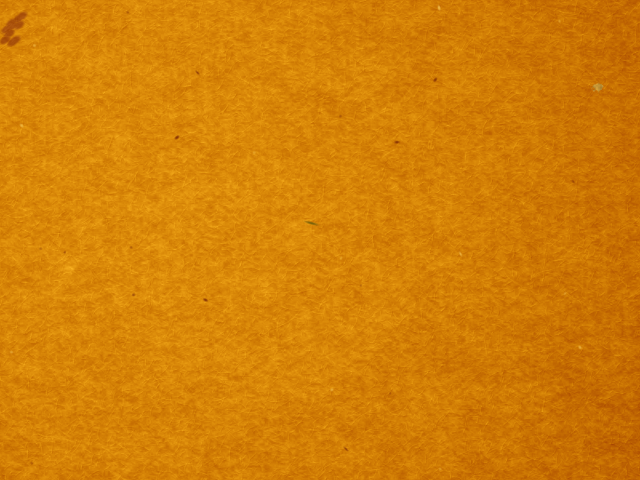
Give the GLSL for this texture, as a Shadertoy shader.

```glsl
// Orange recycled cardboard: matted fibres, soft uneven light, flecks and a small stain.
#define DARK_ORANGE vec3(0.755, 0.405, 0.006)
#define LIGHT_ORANGE vec3(0.890, 0.585, 0.050)
#define STAIN_BROWN vec3(0.60, 0.25, 0.01)
#define SPECK_RED vec3(0.50, 0.17, 0.02)
#define PALE_FLECK vec3(0.95, 0.75, 0.30)
#define GREEN_FLECK vec3(0.38, 0.34, 0.04)
#define LIGHT_CENTRE vec2(0.34, 0.58)
#define GRAIN_CONTRAST 0.72
#define FIBRE_CONTRAST 0.25
#define FIBRE_WIDTH 0.0012
#define SPECK_SHARE 0.25

float hash(vec2 p) {
    return fract(sin(dot(p, vec2(127.1, 311.7))) * 43758.5453);
}

vec2 hash2(vec2 p) {
    return vec2(hash(p), hash(p + 57.3));
}

float noise(vec2 p) {
    vec2 i = floor(p), f = fract(p);
    f = f * f * (3.0 - 2.0 * f);
    return mix(mix(hash(i), hash(i + vec2(1, 0)), f.x),
               mix(hash(i + vec2(0, 1)), hash(i + vec2(1, 1)), f.x), f.y);
}

vec2 rotate(vec2 p, float angle) {
    float c = cos(angle), s = sin(angle);
    return vec2(c * p.x + s * p.y, c * p.y - s * p.x);
}

// Soft-edged ellipse mask, tilted by angle.
float ellipse(vec2 p, vec2 radii, float angle, float blur) {
    vec2 q = rotate(p, angle) / radii;
    float d = (length(q) - 1.0) * min(radii.x, radii.y);
    return 1.0 - smoothstep(-blur, blur, d);
}

// Curved threads, one per cell, each with a lit ridge and a shaded underside.
float fibres(vec2 uv, float cells, float seed, float pixel) {
    vec2 base = floor(uv * cells);
    float width = max(FIBRE_WIDTH, 0.45 * pixel);
    float sum = 0.0;
    for (int y = -1; y <= 1; y++)
    for (int x = -1; x <= 1; x++) {
        vec2 id = base + vec2(x, y);
        vec2 r = hash2(id + seed), s = hash2(id + seed + 19.7);
        float tilt = (r.x + s.y - 1.0) * 1.8;
        vec2 q = rotate(uv - (id + hash2(id + seed + 41.1)) / cells, tilt);
        float reach = mix(0.35, 0.8, s.x) / cells;
        float along = q.x / reach;
        float across = (q.y + (r.y - 0.5) * 0.6 * reach * along * along) / width;
        float fade = 1.0 - smoothstep(0.5, 1.0, abs(along));
        float ridge = exp(-across * across);
        float shade = exp(-(across + 1.7) * (across + 1.7));
        sum += fade * (ridge - 0.6 * shade) * mix(0.3, 1.0, s.y);
    }
    return sum;
}

// Slightly stretched pulp grain, from broad blotches to single grains.
float pulp(vec2 uv) {
    vec2 p = uv + 0.008 * vec2(noise(uv * 60.0), noise(uv * 60.0 + 31.0));
    float g = 0.30 * (noise(p * vec2(16, 26)) - 0.5);
    g += 0.42 * (noise(p * vec2(52, 88) + 7.0) - 0.5);
    g += 0.72 * (noise(p * vec2(125, 205) + 3.0) - 0.5);
    return g + 0.45 * (noise(uv * 300.0 + 11.0) - 0.5);
}

// Sparse dark and pale flecks scattered over a coarse grid.
vec3 addSpecks(vec3 colour, vec2 uv, float pixel) {
    float cells = 9.0;
    vec2 id = floor(uv * cells);
    vec2 r = hash2(id + 83.0), s = hash2(id + 131.0);
    vec2 p = uv - (id + 0.1 + 0.8 * hash2(id + 167.0)) / cells;
    vec2 radii = vec2(mix(0.0025, 0.005, s.x * s.x), mix(0.0016, 0.003, s.y));
    float mask = ellipse(p, radii, 6.283 * r.y, pixel) * step(r.x, SPECK_SHARE);
    vec3 tint = fract(s.y * 7.0) > 0.45 ? SPECK_RED : PALE_FLECK;
    return mix(colour, tint, mask * mix(0.35, 0.9, s.x));
}

void mainImage(out vec4 fragColor, in vec2 fragCoord) {
    vec2 uv = fragCoord / iResolution.y;
    float pixel = 1.0 / iResolution.y;

    // Light falls off from the left of the middle
    vec2 d = (uv - LIGHT_CENTRE) * vec2(0.88, 0.90);
    float tone = 0.77 - 0.82 * dot(d, d);

    // Pulp and three sizes of fibre
    tone += GRAIN_CONTRAST * pulp(uv);
    float threads = fibres(uv, 36.0, 5.0, pixel) + fibres(uv, 58.0, 23.0, pixel)
                  + 0.9 * fibres(uv, 85.0, 61.0, pixel);
    tone += FIBRE_CONTRAST * (threads - 0.12);

    // Faint pale scuff
    tone += 0.35 * ellipse(uv - vec2(0.145, 0.44), vec2(0.035, 0.008), 1.0, 0.010);

    vec3 colour = mix(DARK_ORANGE, LIGHT_ORANGE, tone);
    colour.b = 0.008 + 0.05 * pow(max(tone, 0.0), 2.0);
    colour = addSpecks(colour, uv, pixel);

    // Stain of overlapping blots
    float stain = 0.0;
    for (int i = 0; i < 10; i++) {
        float t = float(i) / 4.5 - 1.0;
        vec2 jitter = (hash2(vec2(float(i), 4.0)) - 0.5) * vec2(0.030, 0.018);
        vec2 centre = vec2(0.030, 0.936) + t * vec2(0.015, 0.025) + jitter;
        stain = max(stain, ellipse(uv - centre, vec2(0.012, 0.007), 0.6, 1.5 * pixel));
    }
    colour = mix(colour, STAIN_BROWN + 0.05 * tone, 0.85 * stain);

    // Green sliver and pale crumbly chip
    float sliver = ellipse(uv - vec2(0.649, 0.535), vec2(0.011, 0.0022), -0.25, pixel);
    colour = mix(colour, GREEN_FLECK, 0.8 * sliver);
    vec2 crumble = 0.008 * (vec2(noise(uv * 190.0), noise(uv * 190.0 + 5.0)) - 0.5);
    float chip = ellipse(uv - vec2(1.245, 0.818) + crumble, vec2(0.010, 0.008), 0.4, pixel);
    colour = mix(colour, PALE_FLECK * mix(0.65, 1.0, noise(uv * 230.0)), 0.85 * chip);

    fragColor = vec4(clamp(colour, 0.0, 1.0), 1.0);
}
```
